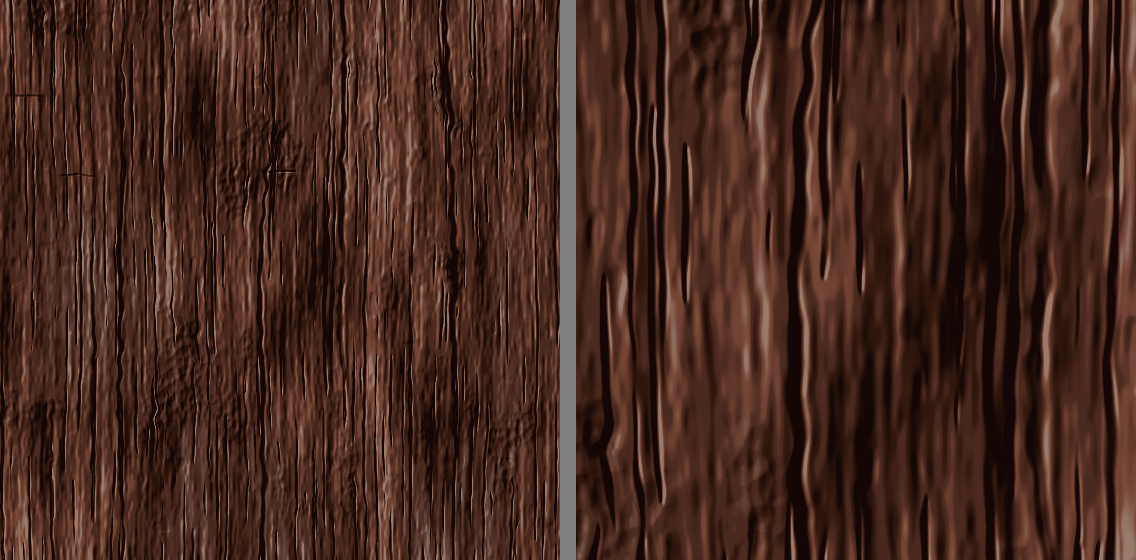
Left: the whole. Right: its middle third, enlarged.
Give the GLSL for this texture, as a Shadertoy shader.

```glsl
#define GRAIN_CONTRAST 0.95
#define RELIEF_GAIN 1.65
#define RELIEF_STEP 0.002
#define CRACK_WIDTH 0.0062
#define CRACK_DARKNESS 0.5
#define WEAR_AMOUNT 0.5
#define STAIN_AMOUNT 0.24
#define BASE_TONE 0.535

float hash(vec2 p) {
    vec3 q = fract(p.xyx * 0.1031);
    q += dot(q, q.yzx + 33.33);
    return fract((q.x + q.y) * q.z);
}

float noise(vec2 p) {
    vec2 cell = floor(p), f = fract(p);
    f = f * f * (3.0 - 2.0 * f);
    vec2 e = vec2(1, 0);
    return mix(mix(hash(cell), hash(cell + e), f.x),
               mix(hash(cell + e.yx), hash(cell + e.xx), f.x), f.y);
}

// Distance to the nearest scattered point
float cellular(vec2 p) {
    vec2 cell = floor(p);
    float nearest = 2.0;
    for (int y = -1; y <= 1; y++)
    for (int x = -1; x <= 1; x++) {
        vec2 c = cell + vec2(x, y);
        vec2 point = c + vec2(hash(c), hash(c + 57.0));
        nearest = min(nearest, length(p - point));
    }
    return nearest;
}

// Chipped patches, more common towards the top
float wearMask(vec2 p) {
    float patches = 0.62 * noise(p * vec2(10, 8) + 13.0) + 0.38 * noise(p * vec2(32, 22));
    return smoothstep(0.6, 0.8, patches + 0.14 * (p.y - 0.5));
}

// Fibres wander slowly and fray inside worn patches
vec2 bendFibres(vec2 p, float wear) {
    float sway = 0.003 * sin(p.y * 7.0 + p.x * 9.0) + 0.001 * sin(p.y * 21.0 - p.x * 23.0);
    float fray = 0.0016 + 0.006 * wear;
    return p + vec2(sway + fray * (noise(p * vec2(50, 48)) - 0.5), 0);
}

float fibres(vec2 p) {
    return 0.24 * noise(p * vec2(42, 1.8))
         + 0.30 * noise(p * vec2(96, 6.0) + 31.0)
         + 0.28 * noise(p * vec2(178, 15.0) + 67.0)
         + 0.18 * noise(p * vec2(215, 62.0) + 11.0);
}

// Vertical splits, from a few long ones to many short hairlines
float splits(vec2 p) {
    float depth = 0.0;
    for (int i = 0; i < 4; i++) {
        float layer = float(i);
        float columns = 7.0 * exp2(layer);
        float x = p.x * columns + 0.37 * layer;
        float id = floor(x) + 41.0 * layer;
        float centre = 0.3 + 0.4 * hash(vec2(id, 5.0))
                     + 0.14 * (noise(vec2(id, p.y * 4.0 + 20.0)) - 0.5)
                     + 0.05 * (noise(vec2(id, p.y * 42.0 + 90.0)) - 0.5);
        float run = noise(vec2(id, p.y * (2.2 + 2.4 * layer) + 50.0));
        float ragged = 0.2 * (noise(vec2(id + 7.0, p.y * 45.0)) - 0.5);
        float opening = smoothstep(0.4 + 0.07 * layer, 0.92, run + ragged);
        float width = CRACK_WIDTH * opening / (1.0 + 0.8 * layer);
        float dist = abs(fract(x) - centre) / columns;
        float line = 1.0 - smoothstep(0.25 * width, width + 0.0014, dist);
        depth = max(depth, line * smoothstep(0.0, 0.3, opening));
    }
    return depth;
}

// Rare short cuts across the grain
float crossCuts(vec2 p) {
    vec2 grid = vec2(11, 8);
    vec2 cell = floor(p * grid);
    vec2 d = fract(p * grid) - vec2(0.5, 0.3 + 0.4 * hash(cell + 9.0));
    d.y += 0.06 * (noise(p * vec2(50, 3)) - 0.5);
    float line = 1.0 - smoothstep(0.0005, 0.003, abs(d.y) / grid.y);
    return line * smoothstep(0.45, 0.2, abs(d.x)) * step(0.95, hash(cell + 3.0));
}

float gaps(vec2 p) {
    return max(splits(p), 0.6 * crossCuts(p));
}

float surfaceHeight(vec2 p) {
    float wear = wearMask(p);
    vec2 q = bendFibres(p, wear);
    float chips = cellular(p * vec2(85, 60)) + 0.5 * noise(p * vec2(150, 110));
    float flecks = smoothstep(0.72, 0.95, noise(q * vec2(75, 34) + 7.0));
    float brokenRim = 0.55 * noise(q * vec2(34, 30) + 19.0);
    return fibres(q) + WEAR_AMOUNT * wear * chips - 0.2 * flecks - brokenRim * gaps(q);
}

vec3 woodColour(float tone, float redness) {
    vec3 pit = vec3(0.075, 0.025, 0.017), shade = vec3(0.19, 0.09, 0.05);
    vec3 body = vec3(0.29, 0.16, 0.12), edge = vec3(0.6, 0.48, 0.42);
    vec3 lit = mix(vec3(0.37, 0.25, 0.21), vec3(0.45, 0.265, 0.2), redness);
    vec3 colour = mix(pit, shade, smoothstep(0.1, 0.34, tone));
    colour = mix(colour, body, smoothstep(0.32, 0.5, tone));
    colour = mix(colour, lit, smoothstep(0.53, 0.74, tone));
    return mix(colour, edge, smoothstep(0.74, 1.0, tone));
}

void mainImage(out vec4 fragColor, in vec2 fragCoord) {
    vec2 p = fragCoord / iResolution.xy;
    float wear = wearMask(p);
    vec2 q = bendFibres(p, wear);

    // Light falls from the upper left
    float relief = surfaceHeight(p) - surfaceHeight(p + RELIEF_STEP * vec2(-1, 0.7));

    float bands = 0.5 * noise(q * vec2(13, 1.5) + 3.0) + 0.5 * noise(p * vec2(5, 4) + 8.0);
    float stain = smoothstep(0.55, 0.9, noise(q * vec2(14, 5) + 23.0));
    float tone = BASE_TONE + GRAIN_CONTRAST * (fibres(q) - 0.5) + 0.5 * (bands - 0.5)
               + RELIEF_GAIN * relief - CRACK_DARKNESS * gaps(q)
               - STAIN_AMOUNT * stain - 0.1 * wear;

    float redness = smoothstep(0.25, 0.6, noise(q * vec2(9, 2) + 40.0)) * (1.0 - 0.6 * wear);
    fragColor = vec4(woodColour(tone, redness), 1.0);
}
```
